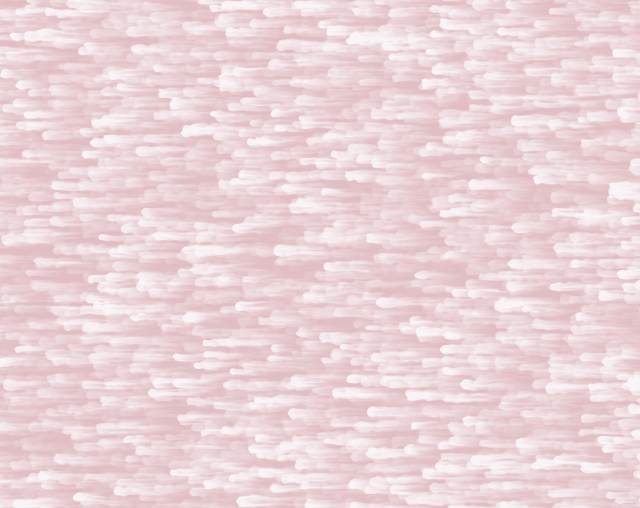
Reproduce this texture procedurally as a Shadertoy shader.

```glsl
// Chalky white brush dabs with round left heads and fading streaked tails on dusty pink.

float hash(vec2 p) {
    vec3 q = fract(p.xyx * vec3(0.1031, 0.1030, 0.0973));
    q += dot(q, q.yzx + 33.33);
    return fract((q.x + q.y) * q.z);
}

float noise(vec2 p) {
    vec2 i = floor(p), f = fract(p);
    f = f * f * (3.0 - 2.0 * f);
    return mix(mix(hash(i), hash(i + vec2(1, 0)), f.x),
               mix(hash(i + vec2(0, 1)), hash(i + vec2(1, 1)), f.x), f.y);
}

// Opacity of one dab; p is measured from the centre of its round head
float dab(vec2 p, float radius, float len, float rough, float bristle) {
    float along = clamp(p.x / len, 0.0, 1.0);
    float d = length(vec2(min(p.x, 0.0), p.y)) - radius + rough;
    float soft = 0.0018 + 0.003 * along;
    float body = 1.0 - smoothstep(-soft, soft, d);
    float fade = pow(1.0 - along, 1.3);
    return body * fade * mix(1.0, bristle, smoothstep(-0.15, 0.5, along));
}

// Uncovered share of the ground after one layer of scattered dabs
float dabLayer(vec2 p, float seed, float rough, float bristle) {
    vec2 size = vec2(0.11, 0.018);
    vec2 cell = floor(p / size);
    float bare = 1.0;
    for (int j = -1; j <= 1; j++) {
        for (int i = -2; i <= 0; i++) {
            vec2 id = cell + vec2(i, j);
            vec2 key = id + 100.0 + seed * vec2(37.0, 71.0);
            vec2 head = (id + vec2(mix(0.15, 1.0, hash(key)), hash(key + 17.3))) * size;
            float radius = mix(0.006, 0.0105, hash(key + 31.7));
            float len = mix(0.06, 0.18, hash(key + 47.1));
            float chance = hash(key + 59.9);
            float patches = mix(0.25, 1.75, noise(head * vec2(5.0, 15.0) + 40.0));
            float strength = min(mix(0.1, 0.85, chance * chance) * patches, 0.95);
            bare *= 1.0 - strength * dab(p - head, radius, len, rough, bristle);
        }
    }
    return bare;
}

void mainImage(out vec4 fragColor, in vec2 fragCoord) {
    vec2 p = fragCoord / iResolution.y;

    // Slight waver of the strokes and ragged rims
    vec2 q = p + vec2(0.0, 0.004 * (noise(p * vec2(22.0, 40.0)) - 0.5));
    float rough = 0.004 * (noise(p * vec2(90.0, 160.0)) - 0.5);

    // Bristle streaks and chalk grain
    float streak = 0.6 * noise(q * vec2(14.0, 170.0)) + 0.4 * noise(q * vec2(35.0, 290.0) + 9.0);
    float bristle = mix(0.3, 1.1, smoothstep(0.2, 0.8, streak));
    float grain = noise(p * vec2(150.0, 260.0) + 5.0) - 0.5;

    float bare = 1.0;
    for (int k = 0; k < 4; k++) {
        float seed = float(k);
        bare *= dabLayer(q + seed * vec2(0.377, 0.2137), seed, rough, bristle);
    }

    float chalk = 1.0 - bare;
    chalk = 0.36 + 1.12 * (chalk - 0.36);
    chalk += 0.12 * (streak - 0.5) + 0.09 * grain * smoothstep(0.0, 0.4, chalk);

    vec3 dustyPink = vec3(0.883, 0.745, 0.766);
    vec3 chalkWhite = vec3(0.975, 0.955, 0.963);
    fragColor = vec4(mix(dustyPink, chalkWhite, clamp(chalk, 0.0, 1.0)), 1.0);
}
```
